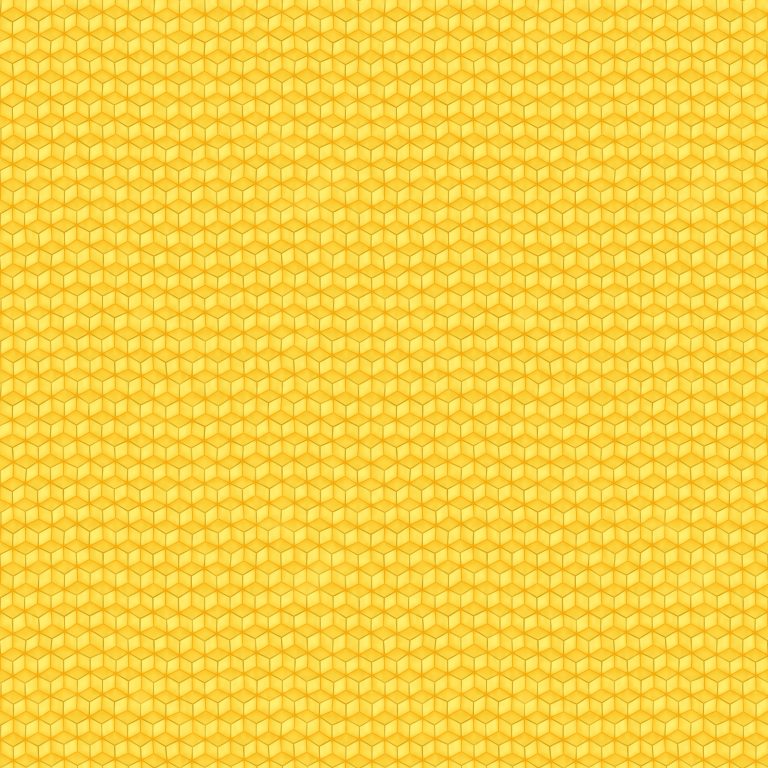
Reproduce this pattern procedurally as a WebGL 2 fragment shader.

```glsl
#version 300 es
precision highp float;
// Golden tumbling blocks: wavy rows of small shaded cubes with glowing orange seams.

uniform vec2 u_resolution;
out vec4 fragColor;

const float ROW_STEP = 0.8660254;         // row height of a hexagon grid of unit width
const float CORNER = 0.5773503;           // hexagon centre to corner
const vec2 CUBES = vec2(30.0, 36.0);      // cubes across, rows down
const float TILES = 2.0;                  // the wear repeats twice each way

const vec3 TOP_GOLD = vec3(0.985, 0.805, 0.205);
const vec3 LEFT_YELLOW = vec3(0.99, 0.855, 0.28);
const vec3 RIGHT_YELLOW = vec3(1.0, 0.905, 0.375);
const vec3 HIGHLIGHT = vec3(1.0, 0.93, 0.43);
const vec3 SEAM_ORANGE = vec3(0.97, 0.67, 0.03);
const vec3 RIDGE_OLIVE = vec3(0.80, 0.62, 0.10);

float hash(vec2 p) {
    return fract(sin(dot(p, vec2(127.1, 311.7))) * 43758.5453);
}

// Value noise that repeats after "period" cells.
float noise(vec2 p, float period) {
    vec2 cell = floor(p);
    vec2 f = fract(p);
    f = f * f * (3.0 - 2.0 * f);
    vec2 a = mod(cell, period);
    vec2 b = mod(cell + 1.0, period);
    return mix(mix(hash(a), hash(vec2(b.x, a.y)), f.x),
               mix(hash(vec2(a.x, b.y)), hash(b), f.x), f.y);
}

float segmentDistance(vec2 p, vec2 end) {
    return length(p - end * clamp(dot(p, end) / dot(end, end), 0.0, 1.0));
}

// Offset from the nearest centre of a rectangular lattice.
vec2 latticeOffset(vec2 p, vec2 spacing) {
    return p - spacing * floor(p / spacing + 0.5);
}

// Offset from the nearest cube centre, on a staggered lattice.
vec2 cubeOffset(vec2 p) {
    vec2 spacing = vec2(1.0, 2.0 * ROW_STEP);
    vec2 even = latticeOffset(p, spacing);
    vec2 odd = latticeOffset(p - 0.5 * spacing, spacing);
    return dot(even, even) < dot(odd, odd) ? even : odd;
}

float hexEdgeDistance(vec2 d) {
    d = abs(d);
    return 0.5 - max(d.x, dot(d, vec2(0.5, ROW_STEP)));
}

float lineMask(float dist, float halfWidth, float pixel) {
    float soft = max(pixel, 0.015);
    return 1.0 - smoothstep(halfWidth - soft, halfWidth + soft, dist);
}

// Three shaded faces; d is the offset from the cube centre.
vec3 faceColor(vec2 d, float edge, float pixel) {
    float side = smoothstep(-pixel, pixel, d.x);
    vec3 walls = mix(LEFT_YELLOW, RIGHT_YELLOW, side);
    float wallLight = smoothstep(0.02, 0.28, edge) * mix(0.35, 0.7, side);
    walls = mix(walls, HIGHLIGHT, wallLight);
    vec3 lid = mix(TOP_GOLD, LEFT_YELLOW, 0.55 * smoothstep(0.04, 0.25, edge));
    float above = d.y - CORNER * abs(d.x);
    return mix(walls, lid, smoothstep(-pixel, pixel, above));
}

void main() {
    vec2 uv = gl_FragCoord.xy / u_resolution;
    vec2 tile = uv * TILES;
    float pixel = CUBES.x / u_resolution.x;

    // Hand-placed look: rows rise and fall, cubes lean slightly.
    vec2 p = uv * CUBES * vec2(1.0, ROW_STEP);
    p.y -= 0.03 + 0.055 * cos(25.132741 * (uv.x - 0.115));
    p += 0.09 * (vec2(noise(tile * 14.0, 14.0), noise(tile * 17.0, 17.0)) - 0.5);

    vec2 d = cubeOffset(p);
    vec2 mirrored = vec2(abs(d.x), d.y);
    vec2 shoulder = vec2(0.5, 0.5 * CORNER);
    vec2 foot = vec2(0.0, -CORNER);
    float edge = hexEdgeDistance(d);
    float ridge = min(segmentDistance(mirrored, shoulder), segmentDistance(d, foot));
    float star = min(length(mirrored - shoulder), length(d - foot));

    // Faces with a fine fibrous grain.
    vec3 color = faceColor(d, edge, pixel);
    float grain = noise(tile * vec2(90.0, 60.0), 30.0) - 0.5;
    color += grain * vec3(0.02, 0.045, 0.07);

    // Thin olive ridges, worn away in places.
    float wear = noise(tile * 40.0, 40.0);
    float ridgeInk = lineMask(ridge, 0.025, 0.6 * pixel) * mix(0.5, 0.95, wear);
    color = mix(color, RIDGE_OLIVE, ridgeInk);

    // Orange seams between cubes, with a soft glow that gathers at the corners.
    float seam = 0.6 * lineMask(edge, 0.018, 0.6 * pixel) + 0.42 * exp(-edge / 0.07);
    seam += 0.6 * exp(-star * star / 0.011);
    color = mix(color, SEAM_ORANGE, min(seam * mix(0.75, 1.0, wear), 0.95));

    // A few faint pale blemishes.
    float blemish = smoothstep(0.82, 0.98, noise(tile * 11.0, 11.0));
    color = mix(color, HIGHLIGHT, 0.22 * blemish);

    fragColor = vec4(clamp(color, 0.0, 1.0), 1.0);
}
```
